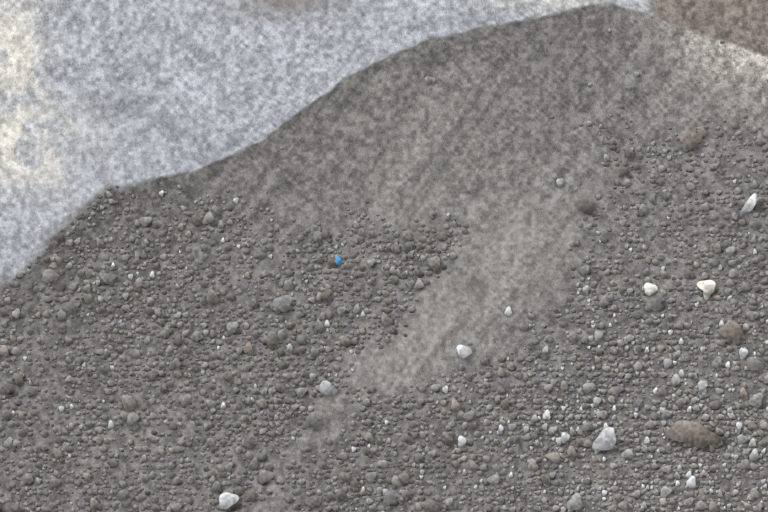
Reproduce this texture procedurally as a WebGL 1 fragment shader.

```glsl
precision highp float;
// A shaded heap of gravelly earth in front of a pale, partly sunlit quarry wall.
uniform vec2 u_resolution;

const vec3 WALL = vec3(0.68, 0.695, 0.72);
const vec3 SUNLIT = vec3(0.93, 0.91, 0.87);
const vec3 EARTH = vec3(0.52, 0.51, 0.5);
const vec3 DUST = vec3(0.6, 0.59, 0.575);
const vec3 STONE = vec3(0.56, 0.56, 0.56);
const vec3 PALE = vec3(0.8, 0.81, 0.82);
const vec3 BROWN = vec3(0.52, 0.49, 0.465);
const vec2 LIGHT = vec2(-0.1, 0.24);
const float FINEST_CELL = 0.0105;
const float CELL_GROWTH = 1.55;

float hash(vec2 p) { return fract(sin(dot(p, vec2(127.1, 311.7))) * 43758.5); }

float noise(vec2 p) {
  vec2 i = floor(p), f = fract(p);
  f = f * f * (3.0 - 2.0 * f);
  return mix(mix(hash(i), hash(i + vec2(1, 0)), f.x),
    mix(hash(i + vec2(0, 1)), hash(i + vec2(1, 1)), f.x), f.y);
}

float fbm(vec2 p) {
  float sum = 0.0, amp = 0.5;
  for (int i = 0; i < 5; i++) {
    sum += amp * noise(p);
    p = mat2(1.6, 1.2, -1.2, 1.6) * p + 7.3;
    amp *= 0.55;
  }
  return sum;
}

float ramp(float x, float a, float b, float rise) { return rise * clamp((x - a) / (b - a), 0.0, 1.0); }
float below(float edge, float soft, float v) { return 1.0 - smoothstep(edge - soft, edge + soft, v); }
float bell(float x) { return exp(-x * x); }
float blob(vec2 p, vec2 c, vec2 r) { return bell(length((p - c) / r)); }

// Skyline of the heap.
float ridge(float x) {
  return 0.43 + ramp(x, 0.0, 0.205, 0.203) + ramp(x, 0.205, 0.37, 0.031)
    + ramp(x, 0.37, 0.5, 0.053) + ramp(x, 0.5, 0.684, 0.137) + ramp(x, 0.684, 0.84, 0.072)
    + ramp(x, 0.84, 1.17, 0.066) - ramp(x, 1.2, 1.5, 0.1);
}

// Loose stones on the left apron and the right-hand slope.
float rockiness(vec2 p) {
  float wobble = (noise(p * 14.0) - 0.5) * 0.12;
  float top = 0.64 - ramp(p.x, 0.2, 0.5, 0.06) - ramp(p.x, 0.6, 0.88, 0.07);
  float left = below(top + wobble, 0.06, p.y) * below(0.5 + p.y * 0.72 + wobble, 0.04, p.x);
  float edge = 0.55 + ramp(p.y, 0.1, 0.22, 0.19) + ramp(p.y, 0.22, 0.34, 0.31) + ramp(p.y, 0.34, 0.5, 0.09);
  float right = smoothstep(-0.05, 0.09, p.x - edge + wobble)
    * below(0.75 + wobble, 0.05, p.y) * mix(1.0, 0.6, smoothstep(0.3, 0.6, p.y));
  return max(left * 0.8, right) * mix(0.45, 1.1, noise(p * 11.0 + 3.0));
}

void addStone(inout vec3 col, vec2 p, vec2 centre, vec2 radii, float tilt, vec3 tint) {
  float c = cos(tilt), s = sin(tilt);
  vec2 d = p - centre, q = vec2(c * d.x + s * d.y, c * d.y - s * d.x) / radii;
  if (length(q) > 4.0) return;
  float lump = 1.0 + 0.14 * sin(3.0 * atan(q.y, q.x + 0.0001) + centre.x * 90.0);
  float soft = 0.9 / (u_resolution.y * min(radii.x, radii.y));
  col *= 1.0 - 0.3 * below(1.1, 0.4, length(d / radii + vec2(-0.2, 0.45)));
  float shade = 0.95 + dot(d / radii, LIGHT) + 0.3 * (noise(p * 190.0) - 0.5);
  col = mix(col, tint * shade, below(lump, soft, length(q)));
}

vec3 quarryWall(vec2 p) {
  float rough = fbm(p * 13.0), grain = fbm(p * 110.0);
  vec3 col = WALL * (0.56 + 0.18 * rough + 0.65 * grain);
  col = mix(col, BROWN, 0.6 * blob(p, vec2(0.56, 1.0), vec2(0.1, 0.03)));
  // Low gravel cone and the shadow behind it.
  float cone = 0.768 - ramp(p.x, 0.26, 0.42, 0.085);
  col *= 1.0 - 0.13 * blob(p, vec2(0.28, cone + 0.025), vec2(0.18, 0.022));
  col = mix(col, WALL * (0.73 + 0.55 * grain), 0.7 * below(cone, 0.006, p.y) * smoothstep(0.1, 0.15, p.x));
  // Sunlit banks.
  float sun = blob(p, vec2(0.02, 0.9), vec2(0.07, 0.12)) + blob(p, vec2(0.06, 0.71), vec2(0.1, 0.08))
    + 0.5 * blob(p, vec2(1.08, 1.0), vec2(0.16, 0.025));
  float patches = smoothstep(0.42, 0.54, fbm(p * 20.0 + 4.0));
  col = mix(col, SUNLIT * (0.7 + 0.5 * grain), min(sun, 1.0) * (0.3 + 0.7 * patches));
  return mix(col, BROWN * (0.6 + 0.8 * grain), smoothstep(1.24, 1.3, p.x));
}

vec3 heap(vec2 p, float rock, float depth) {
  float streak = fbm(vec2((p.x - p.y * 0.7) * 55.0, p.y * 6.0)), grain = fbm(p * 120.0);
  vec3 col = EARTH * (0.45 + 0.32 * streak + 0.72 * grain);
  float chute = bell((p.x - 0.5 - p.y * 0.95) / 0.11) * below(0.62, 0.1, p.y) * smoothstep(0.18, 0.3, p.y);
  float scarp = blob(p, vec2(0.83, 0.62), vec2(0.16, 0.15));
  vec3 dust = DUST * (0.56 + 0.32 * streak + 0.5 * grain);
  col = mix(col, dust, min(0.75 * chute + 0.55 * scarp, 0.9));
  col *= 1.0 - 0.13 * exp(-depth * 9.0) * below(1.2, 0.1, p.x);
  col *= 1.0 - 0.12 * rock - 0.25 * blob(p, vec2(0.92, 0.445), vec2(0.025, 0.015));
  float rim = smoothstep(1.22, 1.46, p.x) * bell(depth / 0.085);
  return mix(col, SUNLIT * (0.42 + 0.8 * grain), 0.8 * rim);
}

void scatterStones(inout vec3 col, vec2 p) {
  float cell = FINEST_CELL;
  for (int layer = 0; layer < 4; layer++) {
    float l = float(layer);
    for (int k = 0; k < 9; k++) {
      vec2 id = floor(p / cell) + vec2(mod(float(k), 3.0), floor(float(k) / 3.0)) - 1.0, seed = id + l * 37.0;
      vec2 centre = (id + 0.2 + 0.6 * vec2(hash(seed), hash(seed + 5.1))) * cell;
      float chance = (0.95 - 0.28 * l) * rockiness(centre) + 0.006;
      if (hash(seed + 9.7) > chance || centre.y > ridge(centre.x)) continue;
      float kind = hash(seed + 2.3), size = cell * mix(0.2, 0.42, hash(seed + 3.9));
      float bright = smoothstep(0.6, 1.3, centre.x) * below(0.35, 0.3, centre.y);
      vec3 tint = mix(BROWN, STONE, kind) * (0.8 + 0.3 * hash(seed + 8.2) + 0.12 * bright);
      tint = mix(tint, PALE, smoothstep(0.96 - 0.22 * bright, 1.0, kind));
      addStone(col, p, centre, size * vec2(1.15, 0.85), kind * 3.0 - 1.5, tint);
    }
    cell *= CELL_GROWTH;
  }
}

void main() {
  vec2 p = gl_FragCoord.xy / u_resolution.y;
  float ragged = mix(0.07, 0.012, smoothstep(0.1, 0.35, p.x));
  float depth = ridge(p.x) - p.y + (fbm(p * 28.0) - 0.5) * ragged;
  float blur = ragged * 0.4;
  vec3 col = mix(quarryWall(p), heap(p, rockiness(p), max(depth, 0.0)), smoothstep(-blur, blur, depth));
  scatterStones(col, p);
  // Large boulders and a blue scrap.
  addStone(col, p, vec2(0.553, 0.408), vec2(0.018, 0.016), 0.2, STONE);
  addStone(col, p, vec2(0.64, 0.241), vec2(0.018, 0.013), -0.5, PALE * 0.8);
  addStone(col, p, vec2(1.347, 0.727), vec2(0.022, 0.017), 0.3, BROWN);
  addStone(col, p, vec2(1.353, 0.153), vec2(0.053, 0.021), -0.2, BROWN);
  addStone(col, p, vec2(1.43, 0.353), vec2(0.025, 0.017), -0.3, BROWN);
  addStone(col, p, vec2(1.182, 0.14), vec2(0.027, 0.018), 0.8, PALE * 0.9);
  addStone(col, p, vec2(0.445, 0.023), vec2(0.02, 0.015), 0.4, PALE);
  addStone(col, p, vec2(1.381, 0.441), vec2(0.018, 0.013), -0.2, SUNLIT);
  addStone(col, p, vec2(1.27, 0.436), vec2(0.013, 0.012), 0.0, SUNLIT);
  addStone(col, p, vec2(0.906, 0.314), vec2(0.015, 0.012), -0.4, PALE);
  addStone(col, p, vec2(1.461, 0.596), vec2(0.029, 0.009), 0.95, PALE * 0.9);
  addStone(col, p, vec2(0.66, 0.492), vec2(0.006, 0.01), 0.3, vec3(0.35, 0.62, 0.82));
  gl_FragColor = vec4(min(col, 1.0), 1.0);
}
```
